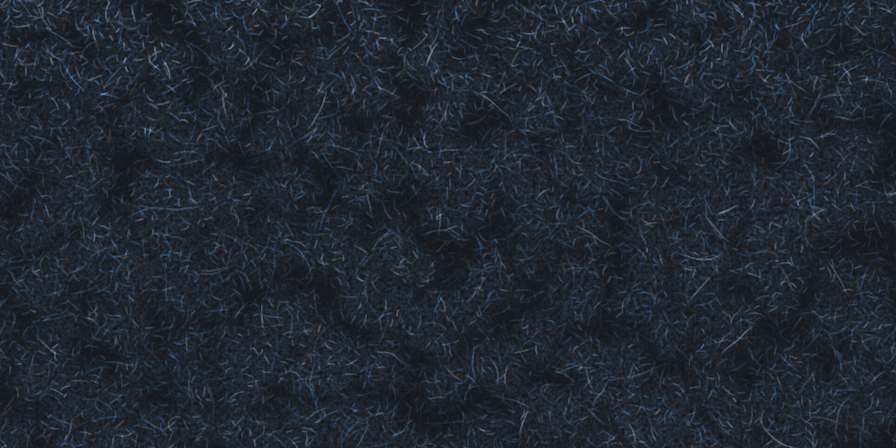
Write a Shadertoy shader that draws this texture.

```glsl
#define GAP_COLOR vec3(0.079, 0.087, 0.100)
#define WOOL_COLOR vec3(0.118, 0.136, 0.165)
#define BLUE_FIBRE vec3(0.040, 0.105, 0.175)
#define GREY_FIBRE vec3(0.145, 0.155, 0.170)
#define TUFTS 11.0
#define GRAINS 120.0
#define GRAIN_CONTRAST 1.8
#define FIBRE_WIDTH 0.0021
#define FIBRE_LIGHT 1.25
#define TOP_LIGHT 0.4

vec3 hash3(vec2 p) {
    vec3 q = fract(p.xyx * vec3(0.1031, 0.1030, 0.0973));
    q += dot(q, q.yxz + 33.33);
    return fract((q.xxy + q.yzz) * q.zyx);
}

// Distance to the nearest scattered point, in cells
float cellular(vec2 p) {
    vec2 cell = floor(p);
    float nearest = 2.0;
    for (int y = -1; y <= 1; y++)
    for (int x = -1; x <= 1; x++) {
        vec2 id = cell + vec2(x, y);
        nearest = min(nearest, distance(p, id + hash3(id + 40.0).xy));
    }
    return nearest;
}

// Bent hairs, one per cell: x = brightness, y = hue of the brightest hair
vec2 fibres(vec2 p, float cells, float share, float seed) {
    p *= cells;
    vec2 cell = floor(p);
    float halfWidth = FIBRE_WIDTH * cells;
    float soft = 0.5 * cells / iResolution.y;
    vec2 result = vec2(0.0);
    for (int y = -1; y <= 1; y++)
    for (int x = -1; x <= 1; x++) {
        vec2 id = cell + vec2(x, y);
        vec3 place = hash3(id + seed);
        vec3 look = hash3(id + seed + 71.3);
        float present = step(hash3(id + seed + 137.7).x, share);

        // Rotate into the frame of the hair, then straighten its bend
        float angle = 6.2832 * place.z;
        vec2 axis = vec2(cos(angle), sin(angle));
        vec2 q = p - id - place.xy;
        q = vec2(dot(q, axis), dot(q, vec2(-axis.y, axis.x)));
        float bend = 0.75 * (look.x - 0.3);
        float slope = 2.0 * bend * q.x;
        float d = abs(q.y - bend * q.x * q.x) / sqrt(1.0 + slope * slope);

        float reach = mix(0.45, 0.95, look.y);
        float body = 1.0 - smoothstep(halfWidth - soft, halfWidth + soft, d);
        float ends = 1.0 - smoothstep(0.35 * reach, reach, abs(q.x));
        float light = present * body * ends * mix(0.15, 1.0, look.z * look.z);
        if (light > result.x) result = vec2(light, fract(7.0 * look.z + place.x));
    }
    return result;
}

vec3 fibreLight(vec2 fibre) {
    return fibre.x * mix(BLUE_FIBRE, GREY_FIBRE, smoothstep(0.4, 0.75, fibre.y));
}

void mainImage(out vec4 fragColor, in vec2 fragCoord) {
    vec2 uv = fragCoord / iResolution.y;

    // Uneven tufts with soft gaps between them
    vec2 warp = 0.012 * sin(uv.yx * vec2(31.0, 27.0) + 2.0 * sin(uv * 17.0));
    warp += 0.005 * sin(uv.yx * vec2(83.0, 71.0) + 2.0 * sin(uv * 47.0));
    float tuft = 1.0 - smoothstep(0.25, 0.95, cellular((uv + warp) * TUFTS));
    float patches = 0.5 + 0.25 * (sin(uv.x * 9.0 + 2.0 * sin(uv.y * 7.0))
                                + sin(uv.y * 13.0 + 2.0 * sin(uv.x * 5.0)));
    float relief = mix(0.2, 1.0, tuft) * mix(0.85, 1.15, patches);
    float grain = 0.5 + GRAIN_CONTRAST * (0.55 - cellular(uv * GRAINS));

    // Fine nap below, longer and brighter hairs above
    vec3 hairs = 0.9 * fibreLight(fibres(uv, 58.0, 0.9, 11.0));
    hairs += 0.8 * fibreLight(fibres(uv + 0.3 * warp, 38.0, 0.8, 203.0));
    hairs += 0.8 * fibreLight(fibres(uv, 24.0, 0.7, 409.0));
    hairs += 1.1 * fibreLight(fibres(uv + 0.3 * warp, 14.0, 0.45, 607.0));

    float topLight = 1.0 + TOP_LIGHT * smoothstep(0.6, 1.0, uv.y);
    vec3 color = mix(GAP_COLOR, WOOL_COLOR, relief * (0.35 + grain));
    color += FIBRE_LIGHT * hairs * topLight * mix(0.35, 1.15, relief);
    fragColor = vec4(color, 1.0);
}
```
